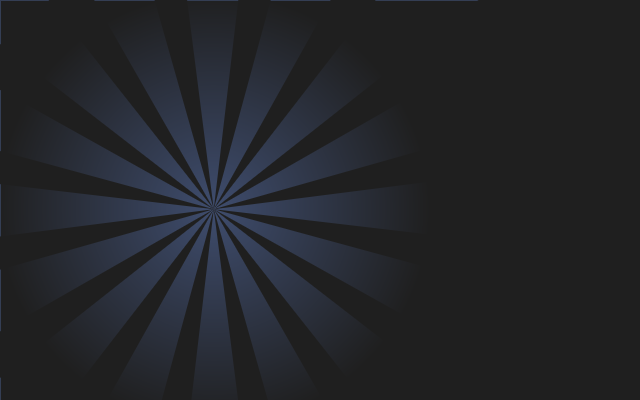
Give the GLSL for this background, as a Shadertoy shader.

```glsl
// Sunburst of sixteen blue rays fading out into charcoal, with thin lit borders.

const float TAU = 6.2831853;

const vec3 CHARCOAL = vec3(0.122, 0.122, 0.122);
const vec3 RAY_BLUE = vec3(0.245, 0.300, 0.430);

const vec2  CENTER      = vec2(0.334, 0.477); // fraction of the canvas
const float FADE_RADIUS = 0.54;               // in canvas heights
const float RAY_COUNT   = 16.0;
const float RAY_FILL    = 0.62;               // lit share of each sector
const float RAY_TURN    = 0.005;              // rotation in radians

const float BORDER_WIDTH = 0.0021;            // in canvas heights
const float BORDER_GLOW  = 0.8;
const float BORDER_END   = 0.75;              // right end of the top border

// Antialiased coverage of a shape from its signed distance.
float coverage(float dist, float pixel) {
    return clamp(0.5 - dist / pixel, 0.0, 1.0);
}

// Coverage of the repeated wedges around the origin.
float rayMask(vec2 p, float pixel) {
    float sector = TAU / RAY_COUNT;
    float angle = atan(p.y, p.x) - RAY_TURN;
    float folded = abs(mod(angle + 0.5 * sector, sector) - 0.5 * sector);
    float edge = folded - 0.5 * sector * RAY_FILL;
    return coverage(length(p) * sin(edge), pixel);
}

// Coverage of the thin strips along the left and top sides.
float borderMask(vec2 uv, float aspect, float pixel) {
    float left = coverage(uv.x * aspect - BORDER_WIDTH, pixel);
    float top = coverage(1.0 - uv.y - BORDER_WIDTH, pixel);
    top *= coverage((uv.x - BORDER_END) * aspect, pixel);
    return max(left, top);
}

void mainImage(out vec4 fragColor, in vec2 fragCoord) {
    vec2 uv = fragCoord / iResolution.xy;
    float aspect = iResolution.x / iResolution.y;
    float pixel = 1.0 / iResolution.y;
    vec2 p = (uv - CENTER) * vec2(aspect, 1.0);

    // Linear radial falloff, relit along the borders
    float glow = clamp(1.0 - length(p) / FADE_RADIUS, 0.0, 1.0);
    glow = max(glow, BORDER_GLOW * borderMask(uv, aspect, pixel));

    vec3 color = mix(CHARCOAL, RAY_BLUE, glow * rayMask(p, pixel));
    fragColor = vec4(color, 1.0);
}
```
